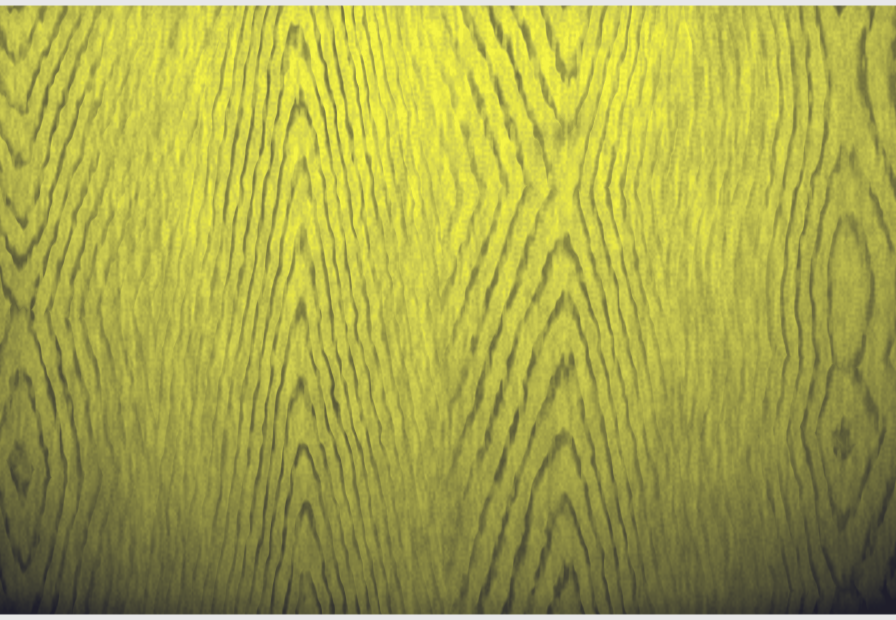
Reproduce this texture procedurally as a WebGL 1 fragment shader.

```glsl
precision highp float;
// Yellow stained oak board, lit from the top centre, between pale strips.
// Growth rings are level lines of four joined ridges, broken up by
// stretched noise; fine pores and a soft vignette complete the surface.

uniform vec2 u_resolution;

float hash(vec2 p) {
  return fract(sin(dot(p, vec2(127.1, 311.7))) * 43758.545);
}

float noise(vec2 p) {
  vec2 i = floor(p);
  vec2 f = fract(p);
  f = f * f * (3.0 - 2.0 * f);
  return mix(mix(hash(i), hash(i + vec2(1.0, 0.0)), f.x),
             mix(hash(i + vec2(0.0, 1.0)), hash(i + 1.0), f.x), f.y);
}

// Rounded distance from a vertical axis, with a slope for each side.
float ridge(float x, float axis, float leftSlope, float rightSlope) {
  float d = x - axis;
  return (sqrt(d * d + 0.0003) - 0.0173) * (d < 0.0 ? leftSlope : rightSlope);
}

// Ring height: rising profiles make arches, falling ones make V shapes.
float ringField(vec2 p) {
  float y = p.y;
  float leftEdge = 0.70 + ridge(p.x, 0.03, 4.0, 4.0)
    + min(0.9 * abs(y - 0.24), 0.23 - 1.3 * (y - 0.5));
  float tallArch = y + ridge(p.x, 0.485 + 0.02 * (0.5 - y), 6.0, 5.8);
  float pinchedArch = 1.356 - abs(y - 0.70) + ridge(p.x, 0.913, 3.0, 5.0);
  float rightEdge = 0.60 + ridge(p.x, 1.356, 4.8, 2.4)
    + min(0.9 * abs(y - 0.30), 0.18 + 0.12 * sin(9.0 * y));
  return min(min(leftEdge, tallArch), min(pinchedArch, rightEdge));
}

// Dark band that builds up gradually and ends more sharply.
float ringBand(float field) {
  float t = fract(field / 0.11);
  return smoothstep(0.32, 0.60, t) * (1.0 - smoothstep(0.66, 0.82, t));
}

void main() {
  vec2 uv = gl_FragCoord.xy / u_resolution;
  vec2 p = vec2(uv.x * u_resolution.x / u_resolution.y, uv.y);

  // Uneven growth and ragged ring edges
  vec2 warped = p;
  warped.x += 0.016 * (noise(p * vec2(7.0, 5.0)) - 0.5);
  warped.x += 0.005 * (noise(p * vec2(45.0, 28.0) + 9.0) - 0.5);
  warped.y += 0.035 * (noise(p * vec2(16.0, 9.0) + 4.0) - 0.5);
  warped.y += 0.022 * (noise(p * vec2(130.0, 55.0)) - 0.5);
  float field = ringField(warped);

  // Strong figure near the ridge axes, calmer straight grain between them
  float figure = 1.0 - smoothstep(0.07, 0.20, abs(p.x - 0.49));
  figure = max(figure, 1.0 - smoothstep(0.09, 0.20, abs(p.x - 0.89)));
  figure = max(figure, 1.0 - smoothstep(0.08, 0.22, p.x));
  figure = max(figure, smoothstep(1.20, 1.32, p.x));
  float dashes = smoothstep(0.15, 0.65, noise(p * vec2(150.0, 38.0) + 21.0));
  float patches = 0.6 + 0.6 * noise(p * vec2(11.0, 6.0) + 31.0);
  float rings = ringBand(field) * mix(0.30, 1.0, figure)
    * (0.35 + 0.65 * dashes) * patches;

  // Pores: long streaks, short ticks and sandy grit
  float streaks = noise(vec2(warped.x * 165.0, p.y * 16.0)) - 0.5;
  float ticks = noise(vec2(warped.x * 210.0, p.y * 70.0) + 50.0) - 0.5;
  float grit = noise(p * vec2(290.0, 210.0) + 80.0) - 0.5;
  float broad = noise(vec2(p.x * 28.0, p.y * 2.0) + 13.0) - 0.5;
  float pores = mix(0.22, 0.13, figure) * streaks
    + 0.13 * ticks + 0.10 * grit + 0.07 * broad;

  // Short smudge above the pinch of the second arch
  vec2 smudge = (p - vec2(0.905, 0.785 + 0.5 * (p.x - 0.905)))
    / vec2(0.055, 0.025);
  rings = max(rings, 0.65 * exp(-dot(smudge, smudge)) * (0.4 + 0.6 * dashes));

  // Light falls off toward the bottom and sides
  float drop = 1.0 - uv.y;
  float side = abs(uv.x - 0.48) / 0.52;
  float light = 0.91 - 0.46 * drop * drop - 0.20 * pow(side, 2.2);
  light -= 0.12 * smoothstep(0.65, 1.0, drop) * side;
  light -= 0.07 * smoothstep(0.94, 1.0, drop);
  light -= 0.05 * smoothstep(0.95, 1.0, uv.y);
  float tone = light * (1.0 + pores) * (1.0 - 0.40 * rings);
  tone = clamp(tone, 0.12, 0.96);
  vec3 wood = vec3(tone, tone * 0.995, 0.14 + 0.22 * tone);
  wood.b -= 0.07 * smoothstep(0.80, 0.95, tone);

  // Pale strips along the top and bottom
  float edge = min(uv.y, 1.0 - uv.y);
  float strip = 1.0 - smoothstep(0.007, 0.011, edge);
  gl_FragColor = vec4(mix(wood, vec3(0.91), strip), 1.0);
}
```
